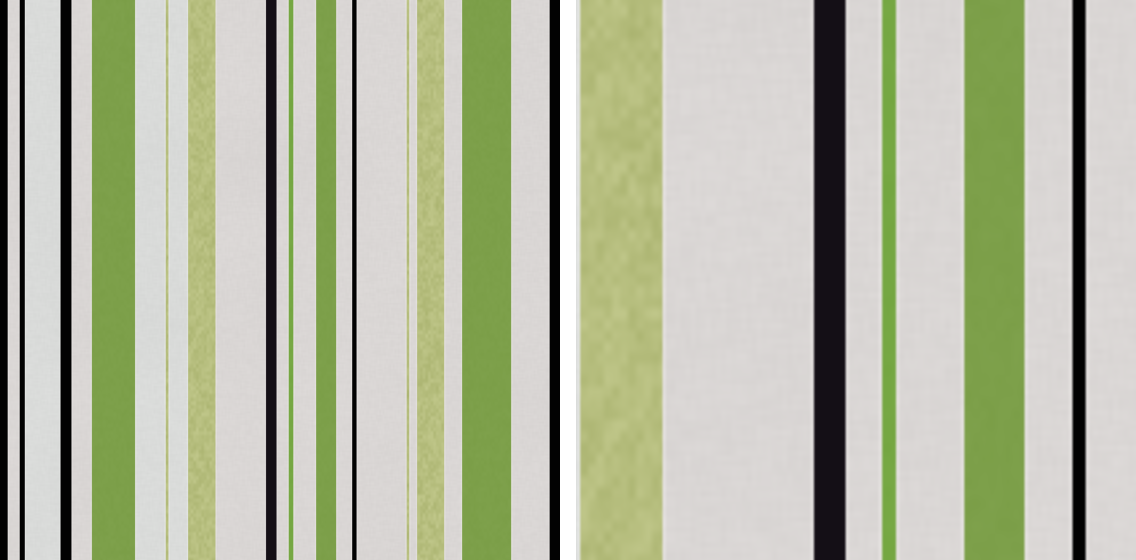
Left: the whole. Right: its middle third, enlarged.
Give the GLSL for this pattern, as a Shadertoy shader.

```glsl
#define REPEATS 1.0
#define FEATHER 0.0012
#define RIM_WIDTH 0.0022
#define RIM_LIGHT 0.035
#define WEAVE 0.012
#define GRAIN 0.055
#define GROUND_WARM vec3(0.852, 0.838, 0.832)
#define GROUND_COOL vec3(0.850, 0.856, 0.850)

const int STRIPES = 14;

// Left edge, right edge (thousandths of a repeat), ink index
const vec3 stripes[STRIPES] = vec3[STRIPES](
    vec3(-20.0, 13.7, 0.0), vec3(35.2, 44.3, 0.0), vec3(108.1, 127.6, 0.0),
    vec3(164.1, 241.2, 2.0), vec3(296.0, 300.8, 4.0), vec3(335.9, 384.8, 4.0),
    vec3(475.0, 493.8, 1.0), vec3(515.6, 523.8, 3.0), vec3(564.5, 600.3, 2.0),
    vec3(628.9, 636.7, 0.0), vec3(726.2, 730.8, 4.0), vec3(744.8, 793.2, 4.0),
    vec3(825.2, 912.8, 2.0), vec3(981.5, 1020.0, 0.0));

// Black, plum black, leaf green, bright green, olive
const vec3 inks[5] = vec3[5](
    vec3(0.008), vec3(0.080, 0.058, 0.088), vec3(0.488, 0.625, 0.288),
    vec3(0.460, 0.655, 0.260), vec3(0.715, 0.745, 0.495));

float hash(vec2 p) {
    vec3 q = fract(p.xyx * 0.1031);
    q += dot(q, q.yzx + 33.33);
    return fract((q.x + q.y) * q.z);
}

float noise(vec2 p) {
    vec2 cell = floor(p), f = fract(p);
    f = f * f * (3.0 - 2.0 * f);
    return mix(mix(hash(cell), hash(cell + vec2(1, 0)), f.x),
               mix(hash(cell + vec2(0, 1)), hash(cell + 1.0), f.x), f.y);
}

// Soft coverage of the interval [left, right]
float band(float x, float left, float right, float soft) {
    float d = abs(x - 0.5 * (left + right)) - 0.5 * (right - left);
    return 1.0 - smoothstep(-soft, soft, d);
}

void mainImage(out vec4 fragColor, in vec2 fragCoord) {
    vec2 uv = fragCoord / iResolution.xy;
    float x = fract(uv.x * REPEATS);
    float soft = max(FEATHER, 0.75 * REPEATS / iResolution.x);

    // Ground: two slightly different papers with a fine woven tooth
    float cool = max(band(x, 0.040, 0.118, soft), band(x, 0.240, 0.340, soft));
    vec3 color = mix(GROUND_WARM, GROUND_COOL, cool);
    float weave = noise(uv * vec2(90.0, 330.0)) + noise(uv * vec2(330.0, 110.0)) - 1.0;
    color += WEAVE * weave + 0.012 * (noise(uv * 7.0) - 0.5);

    // Mottled grain, strongest in the olive ink
    float grain = noise(uv * vec2(210.0, 150.0)) + 0.6 * noise(uv * vec2(100.0, 65.0)) - 0.8;

    // Pale rims first, so no rim covers a neighbouring stripe
    float rim = 0.0;
    for (int i = 0; i < STRIPES; i++) {
        vec2 edges = stripes[i].xy * 0.001;
        rim = max(rim, band(x, edges.x - RIM_WIDTH, edges.y + RIM_WIDTH, soft));
    }
    color += RIM_LIGHT * rim;

    // Printed stripes
    for (int i = 0; i < STRIPES; i++) {
        vec2 edges = stripes[i].xy * 0.001;
        int ink = int(stripes[i].z);
        float strength = ink == 4 ? GRAIN : (ink >= 2 ? 0.2 * GRAIN : 0.0);
        vec3 print = inks[ink] + strength * grain * vec3(1.0, 0.9, 1.2);
        color = mix(color, print, band(x, edges.x, edges.y, soft));
    }

    fragColor = vec4(clamp(color, 0.0, 1.0), 1.0);
}
```
